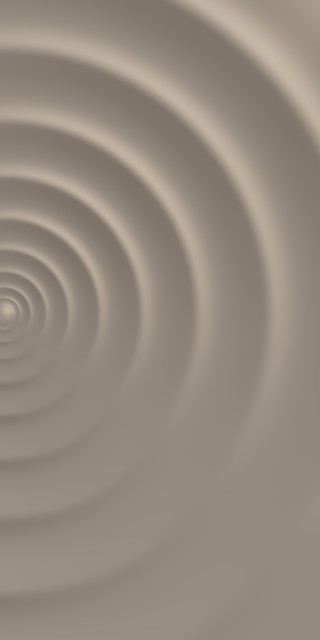
A WebGL 1 fragment shader for this background:

```glsl
precision highp float;
// Concentric ripples in soft clay, spreading from a point on the left edge.
// Ring spacing grows with a power of the radius; each ring has a steep inner
// face and a long outer slope, shaded by a light from the upper right.

uniform vec2 u_resolution;

const vec3 CLAY = vec3(0.584, 0.543, 0.500);
const vec3 CREST_TINT = vec3(0.170, 0.157, 0.136);
const vec3 TROUGH_TINT = vec3(0.092, 0.090, 0.088);
const vec2 CENTER = vec2(0.013, 1.02);     // in canvas widths
const vec2 LIGHT_DIR = vec2(0.64, 0.77);
const float RING_COUNT = 16.78;            // rings inside one canvas width
const float RING_POWER = 0.2;
const float RING_OFFSET = 0.27;

// Position inside a ring: 0 on the crest, rising outwards to 1.
float ringPhase(float radius, float shift) {
  return fract(RING_COUNT * pow(radius, RING_POWER) - RING_OFFSET - shift);
}

// Lit crest: narrow peak with a soft outer tail, steep rise inside.
float crestShape(float t) {
  float outer = 0.75 * exp(-34.0 * t * t) + 0.25 * exp(-5.0 * t);
  return outer + smoothstep(0.80, 1.0, t);
}

// Shaded hollow between two crests, deepest near the next crest.
float troughShape(float t) {
  return smoothstep(0.05, 0.72, t) * (1.0 - smoothstep(0.78, 0.97, t));
}

float glow(vec2 p, vec2 spot, float size) {
  vec2 d = (p - spot) / size;
  return exp(-dot(d, d));
}

void main() {
  vec2 p = gl_FragCoord.xy / u_resolution.x;
  vec2 offset = p - CENTER;
  float radius = max(length(offset), 0.0005);

  // Signed light on the ring slope, weaker on the side turned away
  float facing = dot(offset / radius, LIGHT_DIR);
  float away = 1.0 - smoothstep(-0.5, 0.2, facing);
  float light = facing * (0.4 + 0.6 * abs(facing)) * mix(1.0, 0.5, away);
  light *= smoothstep(0.015, 0.05, radius);
  light *= mix(0.7, 1.0, smoothstep(0.05, 0.4, radius));

  // Ripple relief
  float t = ringPhase(radius, 0.18 * away);
  float outerFade = 1.0 - smoothstep(1.22, 1.4, radius);
  vec3 color = CLAY;
  color += CREST_TINT * light * crestShape(t);
  color -= TROUGH_TINT * light * troughShape(t) * outerFade;

  // Broad light in the upper right, and the small bead at the center
  color += vec3(0.085, 0.075, 0.058) * glow(p, vec2(1.05, 2.02), 0.24);
  color += vec3(0.20, 0.18, 0.15) * glow(p, CENTER + vec2(0.012, 0.012), 0.024);
  color -= 0.022 * glow(p, vec2(0.0, 0.85), 0.45);

  gl_FragColor = vec4(clamp(color, 0.0, 1.0), 1.0);
}
```
